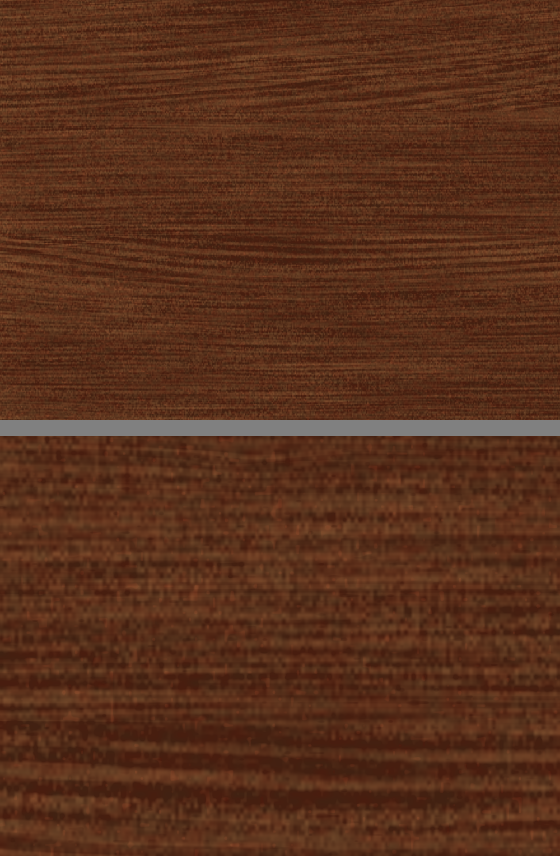
Top, the full canvas; bottom, a detail of the centre.
Write a Shadertoy shader that draws this texture.

```glsl
// Dark brown wood veneer in three boards, grain running left to right.
// Wavering line bands and stretched noise follow a warped grain field;
// thin threads, short cross ribs and red flecks add the woven surface.

#define DARK vec3(0.288, 0.136, 0.072)
#define LIGHT vec3(0.430, 0.254, 0.146)
#define RED_SHIFT vec3(0.026, -0.016, -0.011)
#define UPPER_SEAM 0.735
#define LOWER_SEAM 0.440
#define BROAD_LINES 52.0
#define FINE_LINES 108.0
#define RIB_DENSITY 330.0
#define THREAD_DENSITY 225.0
#define BASE_TONE 0.42
#define GRAIN_CONTRAST 0.84
#define RIB_CONTRAST 0.78

float hash(vec2 p) {
    vec3 q = fract(p.xyx * 0.1031);
    q += dot(q, q.yzx + 33.33);
    return fract((q.x + q.y) * q.z);
}

float noise(vec2 p) {
    vec2 cell = floor(p), f = fract(p);
    f = f * f * (3.0 - 2.0 * f);
    float low = mix(hash(cell), hash(cell + vec2(1, 0)), f.x);
    float high = mix(hash(cell + vec2(0, 1)), hash(cell + vec2(1, 1)), f.x);
    return mix(low, high, f.y);
}

// Noise centred on zero
float wave(vec2 p) {
    return noise(p) - 0.5;
}

// 1 above a seam, 0 below it
float above(float y, float seam) {
    return smoothstep(seam - 0.002, seam + 0.002, y);
}

// Height of the grain line through p: rising on top, sagging below
float grainHeight(vec2 p) {
    float rise = 0.03 * p.x + 0.045 * p.x * p.x;
    float sag = 0.09 * (p.x - 0.82) * (p.x - 0.82) * smoothstep(0.05, 0.42, p.y);
    float bend = mix(sag, 0.006 * p.x, above(p.y, LOWER_SEAM));
    bend = mix(bend, rise, above(p.y, UPPER_SEAM));

    // A small knot pushes the lines of the middle board apart
    vec2 k = (p - vec2(0.64, 0.665)) / vec2(0.05, 0.022);
    bend += 0.012 * k.y * exp(-dot(k, k));
    return p.y - bend + 0.012 * wave(p * vec2(3.0, 6.0));
}

// Share of broad figure: strongest just above and below the seams
float broadFigure(vec2 p) {
    float top = above(p.y, UPPER_SEAM) * (1.0 - smoothstep(0.84, 0.97, p.y));
    float bottom = (1.0 - above(p.y, LOWER_SEAM)) * smoothstep(0.27, 0.39, p.y);
    float patches = 0.2 * noise(p * vec2(2.0, 9.0) + 40.0);
    return clamp(0.9 * (top + bottom) + patches, 0.0, 1.0);
}

// Nearly regular lines whose spacing drifts and whose strength varies
float grainLines(float x, float height, float count) {
    float drift = 7.0 * noise(vec2(x * 1.6, height * count * 0.42));
    float line = cos(6.2832 * count * height + drift);
    line += 1.7 * wave(vec2(x * 4.0 + 31.0, height * count * 2.0));
    return smoothstep(-0.7, 0.7, line) - 0.5;
}

void mainImage(out vec4 fragColor, in vec2 fragCoord) {
    vec2 p = fragCoord / iResolution.y;

    // Fibres slide sideways a little, which frays slanted streaks
    float fray = 0.08 * wave(vec2(p.x * 6.0, p.y * THREAD_DENSITY + 7.0));
    vec2 fibre = p + vec2(fray, 0.0);
    float height = grainHeight(fibre);

    // Streaks along the grain
    float broad = grainLines(fibre.x, height, BROAD_LINES);
    float narrow = grainLines(fibre.x + 9.0, height, FINE_LINES);
    float fine = wave(vec2(fibre.x * 4.0 + 19.0, height * 215.0));
    float fleck = wave(vec2(fibre.x * 14.0 + 3.0, height * 190.0));
    float figure = broadFigure(p);
    float grain = mix(0.08, 0.76, figure) * broad + mix(0.30, 0.0, figure) * narrow
        + mix(0.60, 0.35, figure) * fine + 0.45 * fleck;

    // Threads and the short ribs that cross them
    float thread = wave(vec2(p.x * 7.0, p.y * THREAD_DENSITY));
    float rib = wave(p * vec2(RIB_DENSITY, THREAD_DENSITY) + 11.0);
    float ribPatch = 0.5 + 1.0 * noise(p * vec2(8.0, 70.0) + 5.0);

    // Sparse bright flecks, dark pores and slow shading
    float spark = smoothstep(0.80, 0.97, noise(p * vec2(210.0, 190.0) + 71.0));
    float pore = smoothstep(0.83, 0.97, noise(p * vec2(110.0, 200.0) + 133.0));
    float shade = 0.26 * wave(p * vec2(1.5, 8.0) + 23.0)
        + 0.24 * wave(p * vec2(3.0, 32.0) + 87.0)
        + 0.14 * exp(-p.x * 25.0) + 0.06 * (figure - 0.4);

    float tone = BASE_TONE + GRAIN_CONTRAST * grain + 0.46 * thread
        + RIB_CONTRAST * ribPatch * rib + 0.32 * spark - 0.28 * pore + shade;
    vec3 color = mix(DARK, LIGHT, clamp(tone, -0.12, 1.35));

    // Redder and greener browns alternate from thread to thread
    float redness = 1.3 * wave(p * vec2(90.0, 170.0) + 57.0) + 0.7 * spark;
    color += RED_SHIFT * redness;
    fragColor = vec4(color, 1.0);
}
```
